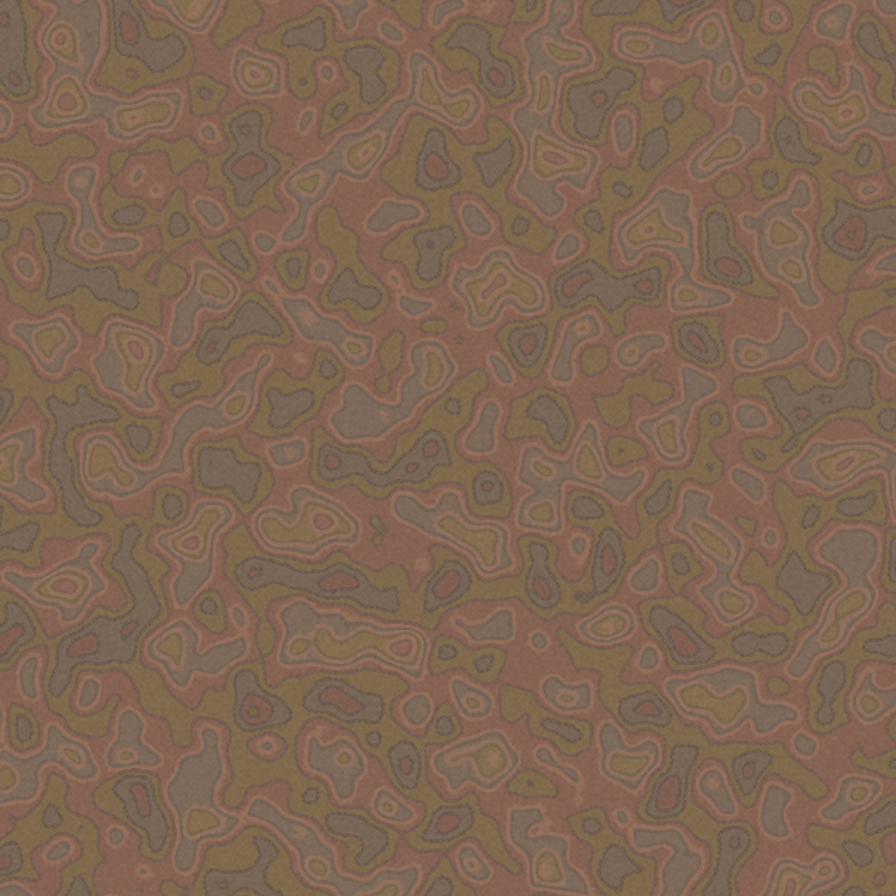
Write a WebGL 1 fragment shader that draws this texture.

```glsl
precision highp float;
// Muted contour-map camouflage: two octaves of gradient noise are sliced into
// bands that cycle through red clay, grey and olive. Rising contours get a
// pale rim, falling ones a dark stippled rim, over a faint fine grain.
uniform vec2 u_resolution;

const float TAU = 6.2831853;
const vec3 CLAY  = vec3(0.525, 0.385, 0.325);
const vec3 GREY  = vec3(0.488, 0.410, 0.348);
const vec3 OLIVE = vec3(0.510, 0.420, 0.302);
const vec3 PALE  = vec3(0.590, 0.445, 0.365);
const vec3 DARK  = vec3(0.395, 0.340, 0.305);

// Random unit vector for a lattice point
vec2 latticeGradient(vec2 cell) {
  vec3 h = fract(cell.xyx * vec3(0.1031, 0.1030, 0.0973));
  h += dot(h, h.yzx + 33.33);
  float angle = TAU * fract((h.x + h.y) * h.z);
  return vec2(cos(angle), sin(angle));
}

float gradientNoise(vec2 p) {
  vec2 i = floor(p);
  vec2 f = p - i;
  vec2 s = f * f * f * (f * (f * 6.0 - 15.0) + 10.0);
  vec2 e = vec2(0.0, 1.0);
  float a = dot(latticeGradient(i), f);
  float b = dot(latticeGradient(i + e.yx), f - e.yx);
  float c = dot(latticeGradient(i + e.xy), f - e.xy);
  float d = dot(latticeGradient(i + e.yy), f - e.yy);
  return mix(mix(a, b, s.x), mix(c, d, s.x), s.y);
}

vec2 rotate(vec2 p, float angle) {
  float c = cos(angle), s = sin(angle);
  return vec2(c * p.x - s * p.y, s * p.x + c * p.y);
}

// Height in band units: every whole number is a contour
float bandHeight(vec2 p) {
  float coarse = gradientNoise(p * 15.0 + 41.3);
  float fine = gradientNoise(rotate(p, 0.6) * 27.0 + 87.7);
  return (4.2 * (coarse + 0.5 * fine) + 0.25) / 0.95;
}

vec3 bandColour(float band) {
  float k = mod(band + 0.5, 3.0);
  vec3 colour = k < 1.0 ? CLAY : (k < 2.0 ? GREY : OLIVE);
  return colour * (1.0 + 0.012 * clamp(band, -3.0, 3.0));
}

// Soft line of given half width, centred on zero distance
float softLine(float dist, float halfWidth) {
  return 1.0 - smoothstep(0.3 * halfWidth, 1.4 * halfWidth, abs(dist));
}

// Fine checkered dots, from 0 to 1
float stipple(vec2 p, float cycles) {
  vec2 wave = sin(TAU * cycles * p);
  return 0.5 + 0.5 * wave.x * wave.y;
}

void main() {
  vec2 uv = gl_FragCoord.xy / u_resolution.y;

  // Signed distance to the nearest contour, from height over slope
  float stepSize = 0.001;
  float height = bandHeight(uv);
  vec2 slope = vec2(bandHeight(uv + vec2(stepSize, 0.0)),
                    bandHeight(uv + vec2(0.0, stepSize))) - height;
  float level = floor(height + 0.5);
  float dist = (height - level) / max(length(slope) / stepSize, 18.0);

  // Grain roughens the edges and the flat areas
  float grain = gradientNoise(uv * 190.0);
  float dots = stipple(uv, 150.0);
  dist += 0.0012 * grain;

  // Flat bands with a smooth edge between them
  float edge = max(0.0012, 0.6 / u_resolution.y);
  vec3 colour = mix(bandColour(level - 1.0), bandColour(level),
                    smoothstep(-edge, edge, dist));

  // Pale rim outside the high bands, dark dotted rim around the low ones
  float high = step(0.5, level);
  float deep = step(level, -0.5);
  float paleRim = softLine(dist + 0.0018, 0.0026) * mix(0.15, 0.75, high);
  float darkRim = softLine(dist - mix(0.0, 0.0024, high), 0.0024);
  darkRim *= mix(0.55 + 0.2 * deep, 0.4, high) * (0.35 + 1.1 * dots);
  colour = mix(colour, PALE, paleRim);
  colour = mix(colour, DARK, clamp(darkRim, 0.0, 1.0));

  colour += 0.03 * grain + 0.012 * (dots - 0.5);
  gl_FragColor = vec4(colour, 1.0);
}
```
